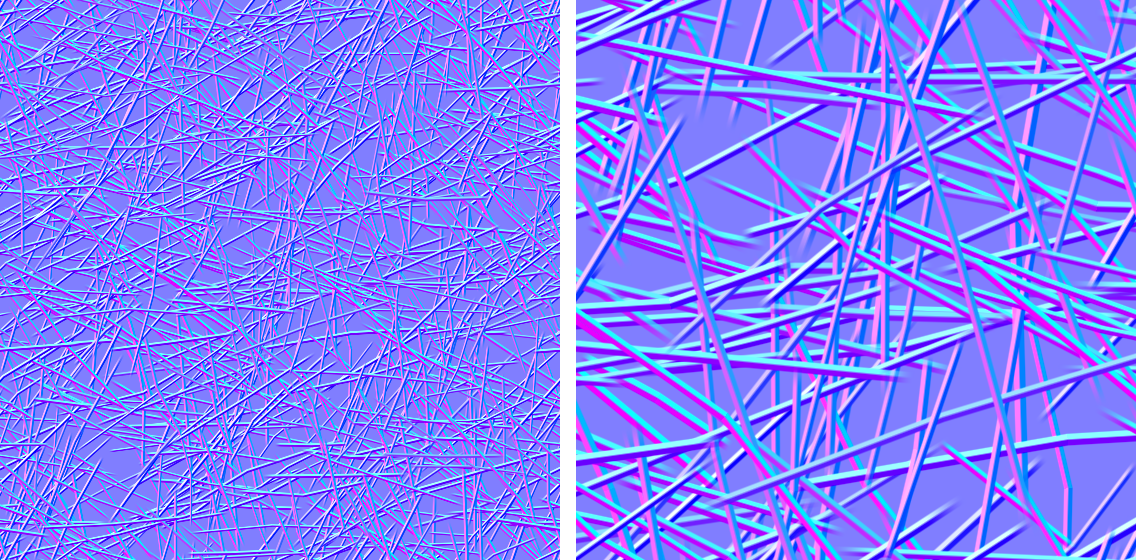
Left, the full canvas; right, a detail of the centre.
A Shadertoy shader for this texture map:

```glsl
// Tangent-space normal map of a surface covered with fine crossing scratches.
// Each cell of a wrapped grid scatters bent grooves; every groove paints its
// two opposite wall slopes over the earlier ones, and the slope becomes colour.

const float GRID = 5.0;              // cells across the canvas
const int SCRATCHES = 32;            // scratches per cell
const vec2 HALF_LENGTH = vec2(0.05, 0.188);
const vec2 HALF_WIDTH = vec2(0.0021, 0.0034);
const vec2 STEEPNESS = vec2(0.28, 0.72);
const float MAX_BEND = 0.16;         // kink at the middle of a scratch
const float FLATTEN = 0.85;          // below 1 favours level directions
const vec3 FLAT_NORMAL = vec3(0.5, 0.495, 1.0);
const float PI = 3.14159265;

vec4 hash4(vec3 p) {
    vec4 s = vec4(dot(p, vec3(12.99, 78.23, 37.72)),
                  dot(p, vec3(39.35, 11.14, 83.16)),
                  dot(p, vec3(73.16, 52.24, 9.15)),
                  dot(p, vec3(26.65, 61.87, 45.53)));
    return fract(sin(s) * 43758.547);
}

// Wall slope in xy and coverage in z of one scratch centred on the origin
vec3 scratch(vec2 p, vec4 rnd, vec4 shape, float pixel) {
    float angle = rnd.z * PI;
    vec2 along = normalize(vec2(cos(angle), FLATTEN * sin(angle)));
    vec2 across = vec2(-along.y, along.x);
    float halfLength = mix(HALF_LENGTH.x, HALF_LENGTH.y, rnd.w);
    float u = dot(p, along);

    // Cubing the random value keeps most scratches nearly straight
    float kink = 2.0 * shape.x - 1.0;
    float bend = MAX_BEND * kink * kink * kink;
    float d = dot(p, across) - bend * (abs(u) - 0.5 * halfLength);

    // Soft edges, and a taper towards both tips
    float halfWidth = mix(HALF_WIDTH.x, HALF_WIDTH.y, shape.y);
    float soft = max(0.5 * pixel, 0.0007);
    float tip = 1.0 - smoothstep(0.8, 1.0, abs(u) / halfLength);
    float cover = tip * (1.0 - smoothstep(halfWidth - soft, halfWidth + soft, abs(d)));

    // The wall flips its direction at the bottom of the groove
    float wall = clamp(d / soft, -1.0, 1.0);
    float steep = mix(STEEPNESS.x, STEEPNESS.y, sqrt(shape.z));
    vec2 normal = normalize(across - bend * sign(u) * along);
    return vec3(-normal * wall * steep, cover);
}

void mainImage(out vec4 fragColor, in vec2 fragCoord) {
    float pixel = 1.0 / iResolution.y;
    vec2 uv = fragCoord * pixel;
    vec2 cell = floor(uv * GRID);
    vec2 slope = vec2(0.0);

    // Layer the scratches of the neighbouring cells in a fixed order
    for (int k = 0; k < SCRATCHES; k++) {
        for (int y = -1; y <= 1; y++) {
            for (int x = -1; x <= 1; x++) {
                vec2 home = cell + vec2(x, y);
                vec4 rnd = hash4(vec3(mod(home, GRID), float(k)) + 1.7);
                vec4 shape = fract(rnd * 91.7 + rnd.wxyz * 37.3);
                vec2 centre = (home + rnd.xy) / GRID;
                vec3 groove = scratch(uv - centre, rnd, shape, pixel);
                slope = mix(slope, groove.xy, groove.z);
            }
        }
    }

    // Green points down the canvas; blue stays full
    vec3 color = FLAT_NORMAL + vec3(slope.x, -slope.y, 0.0);
    fragColor = vec4(clamp(color, 0.0, 1.0), 1.0);
}
```
